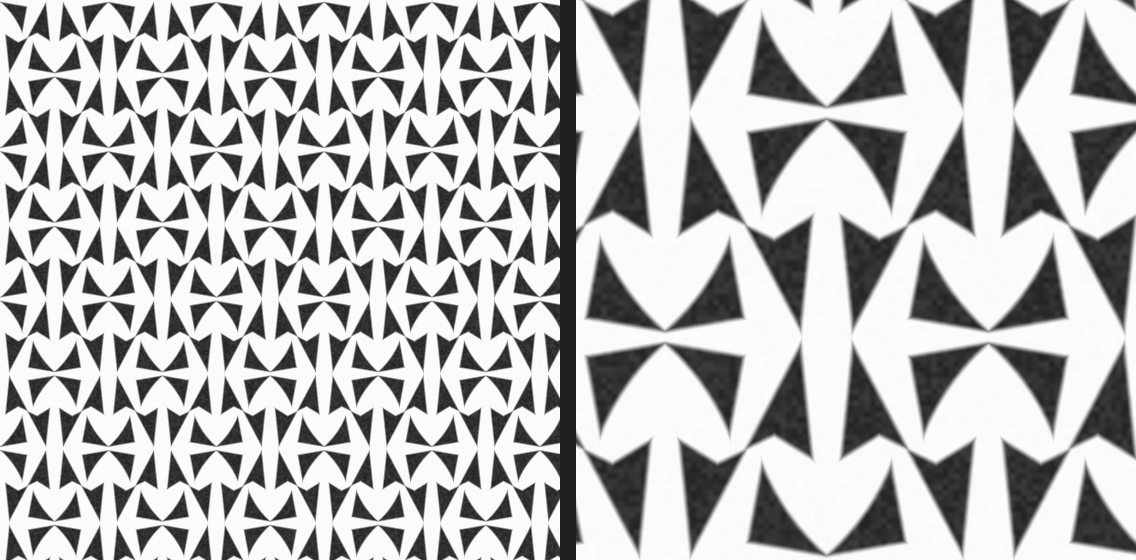
Left: the whole. Right: its middle third, enlarged.
Reproduce this pattern procedurally as a WebGL 1 fragment shader.

```glsl
precision highp float;

uniform vec2 u_resolution;

const float TILES_ACROSS = 5.194;
const vec2 TILE = vec2(1.0, 1.386);
const vec2 CROSS_CENTER = vec2(0.3863, 0.4659);
const float EDGE_SOFTNESS = 0.0021;
const float GRAIN_CELLS = 300.0;

const vec3 PAPER = vec3(0.984);
const vec3 INK_DEEP = vec3(0.135);
const vec3 INK_LIGHT = vec3(0.235);

float hash(vec2 p) {
  vec3 q = fract(vec3(p.xyx) * 0.1031);
  q += dot(q, q.yzx + 33.33);
  return fract((q.x + q.y) * q.z);
}

float valueNoise(vec2 p) {
  vec2 cell = floor(p);
  vec2 f = fract(p);
  f = f * f * (3.0 - 2.0 * f);
  float bottom = mix(hash(cell), hash(cell + vec2(1.0, 0.0)), f.x);
  float top = mix(hash(cell + vec2(0.0, 1.0)), hash(cell + vec2(1.0)), f.x);
  return mix(bottom, top, f.y);
}

// Signed distance to the line a-b, negative on its left
float sideOf(vec2 p, vec2 a, vec2 b) {
  vec2 along = normalize(b - a);
  return dot(p - a, vec2(along.y, -along.x));
}

// Triangle whose inner edge is hollowed by a large arc
float wing(vec2 p) {
  vec2 hub = vec2(0.0, 0.018);
  vec2 outer = vec2(0.243, 0.060);
  vec2 tip = vec2(0.199, 0.298);
  float straight = max(sideOf(p, hub, outer), sideOf(p, outer, tip));
  float hollow = 0.7475 - length(p - vec2(-0.493, 0.579));
  return max(straight, hollow);
}

// Long wedge with a notched end
float dart(vec2 p) {
  vec2 apex = vec2(0.081, 0.025);
  vec2 outer = vec2(0.248, 0.343);
  vec2 notch = vec2(0.162, 0.302);
  vec2 inner = vec2(0.045, 0.374);
  float flanks = max(sideOf(p, apex, outer), sideOf(p, inner, apex));
  float end = min(sideOf(p, outer, notch), sideOf(p, notch, inner));
  return max(flanks, end);
}

// Four wings and four darts, mirrored in both axes of the tile
float motif(vec2 p) {
  vec2 q = abs((fract(p / TILE + 0.5) - 0.5) * TILE);
  return min(wing(q), dart(vec2(0.5 - q.x, q.y)));
}

void main() {
  vec2 uv = gl_FragCoord.xy / u_resolution.y;
  vec2 p = (uv - CROSS_CENTER) * TILES_ACROSS;

  // Alternate rows are shifted by half a tile
  float d = min(motif(p), motif(p + 0.5 * TILE)) / TILES_ACROSS;
  float softness = max(EDGE_SOFTNESS, 0.7 / u_resolution.y);
  float coverage = 1.0 - smoothstep(-softness, softness, d);

  // Faint print grain in ink and paper
  float grain = valueNoise(uv * GRAIN_CELLS);
  vec3 ink = mix(INK_DEEP, INK_LIGHT, grain);
  vec3 paper = PAPER + 0.014 * (grain - 0.5);
  gl_FragColor = vec4(mix(paper, ink, coverage), 1.0);
}
```
